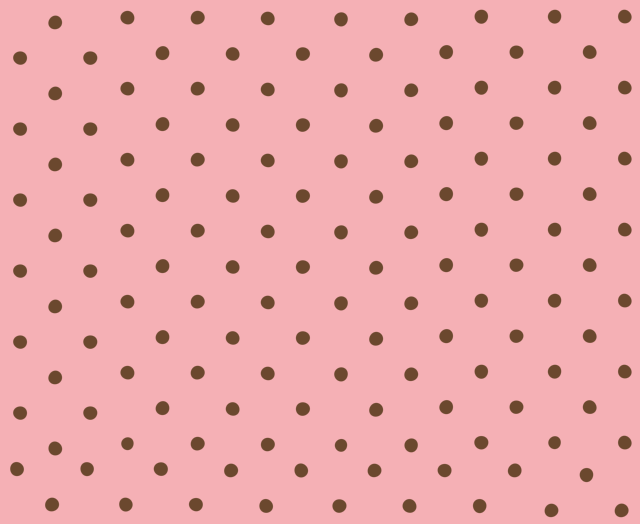
Give the GLSL for this pattern, as a WebGL 2 fragment shader.

```glsl
#version 300 es
precision highp float;
// Staggered brown polka dots on pink, pieced from slightly misaligned strips.

// Lengths are fractions of the canvas width.
#define PANEL_WIDTH 0.3337   // six dot columns and a small seam
#define COLUMN_STEP 0.0548
#define ROW_STEP 0.05547
#define FIRST_COLUMN -0.1345
#define DOT_RADIUS 0.0107
#define WOBBLE 0.022
#define BOTTOM_ROW 0.7884    // depth of the last row
#define PINK vec3(0.962, 0.690, 0.710)
#define BROWN vec3(0.420, 0.282, 0.180)

uniform vec2 u_resolution;
out vec4 fragColor;

float hash(vec2 p) {
    return fract(sin(dot(p, vec2(127.1, 311.7))) * 43758.5453);
}

// Centre of a dot, measured from the top left corner.
vec2 dotCentre(int column, int row) {
    int strip = column / 3;
    float x = FIRST_COLUMN + float(column / 6) * PANEL_WIDTH
            + float(column % 6) * COLUMN_STEP;
    if (strip < 2) x += 0.0016;

    // Main cloth: each strip of three columns has its own vertical slip.
    float top = strip < 2 ? 0.0352
              : strip < 5 ? 0.0276 + 0.0013 * float(strip - 2)
              : 0.0260;
    float y = top + float(row) * ROW_STEP;

    // The last two rows form a band shifted up and to the left.
    if (row > 12) {
        bool outer = strip < 2 || strip > 5;
        x -= outer ? 0.0050 : 0.0026;
        y = BOTTOM_ROW + float(row - 14) * ROW_STEP;
        if (strip > 2) y += 0.0022;
        if (strip > 5) y += 0.0070;
    }
    return vec2(x, y);
}

// Signed distance to a slightly hand-cut dot.
float dotDistance(vec2 offset, int column, int row) {
    vec2 seed = vec2(float(column), row > 11 ? float(row) : 0.0);
    float turn = 6.2832 * hash(seed);
    float angle = atan(offset.y, offset.x + 1e-6);
    float shape = 1.0 + WOBBLE * (sin(2.0 * angle + turn)
                + 0.6 * sin(3.0 * angle - 2.0 * turn)
                + hash(seed + 7.3) - 0.5);
    // Dots at the panel seams are smaller just above the bottom band.
    if (row == 12 && column % 6 == 0) shape *= 0.92;
    return length(offset) - DOT_RADIUS * shape;
}

void main() {
    vec2 p = vec2(gl_FragCoord.x, u_resolution.y - gl_FragCoord.y) / u_resolution.x;
    int nearColumn = int(floor((p.x - FIRST_COLUMN) * 6.0 / PANEL_WIDTH));
    int nearRow = int(floor(p.y / ROW_STEP));

    // Nearest dot among the neighbouring staggered sites.
    float d = 1.0;
    for (int i = -1; i <= 2; i++) {
        for (int k = -2; k <= 2; k++) {
            int column = nearColumn + i;
            int row = nearRow + k;
            if (row < 0 || row > 14 || (column + row) % 2 != 0) continue;
            d = min(d, dotDistance(p - dotCentre(column, row), column, row));
        }
    }

    float edge = 0.75 / u_resolution.x;
    float ink = 1.0 - smoothstep(-edge, edge, d);
    fragColor = vec4(mix(PINK, BROWN, ink), 1.0);
}
```
